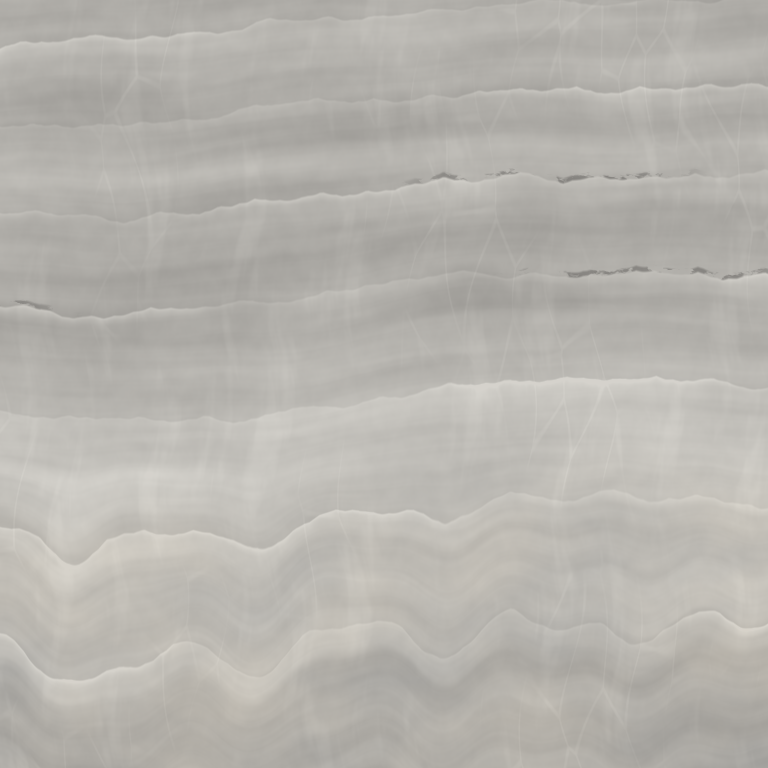
This texture is drawn by a WebGL 1 fragment shader. Its source:

```glsl
precision highp float;
// Grey onyx marble: nearly level strata, folded near the bottom, cut by pale
// crested veins and gritty dark seams. Strata and clouds are layered sines in a
// warped height; jagged veins and fine cracks come from cellular noise.
uniform vec2 u_resolution;

#define DEEP vec3(0.630, 0.621, 0.603)  // tone 0
#define PALE vec3(0.800, 0.791, 0.768)  // tone 1
#define WARMTH vec3(0.007, 0.0, -0.010) // beige tint of the folded layers
#define RISE 0.050                      // climb of the strata to the right
#define FOLD 0.024                      // height of the lower folds
#define JAG 0.016                       // roughness of the veins
#define STRATA 0.27
#define CLOUDS 0.22
#define CREST 0.48
#define HALO 0.20
#define SEAM 0.95
#define CRACKS 0.13

vec2 hash2(vec2 p) {
  vec2 q = vec2(dot(p, vec2(127.1, 311.7)), dot(p, vec2(269.5, 183.3)));
  return fract(sin(q) * 43758.5);
}

// Distances to the nearest and second nearest cell point.
vec2 cells(vec2 p) {
  vec2 cell = floor(p), f = fract(p), near = vec2(8.0);
  for (int j = -1; j <= 1; j++) {
    for (int i = -1; i <= 1; i++) {
      vec2 g = vec2(float(i), float(j));
      float d = length(g + hash2(cell + g) - f);
      near = d < near.x ? vec2(d, near.x) : vec2(near.x, min(near.y, d));
    }
  }
  return near;
}

// Rotated, bent sine layers, roughly -1 to 1.
float waves(vec2 p) {
  float sum = 0.0, amp = 0.5;
  for (int i = 0; i < 5; i++) {
    sum += amp * sin(p.x + 1.5 * sin(p.y * 0.7)) * cos(p.y + 1.3 * sin(p.x * 0.6));
    p = mat2(0.8, -0.6, 0.6, 0.8) * p * 1.8 + vec2(1.7, 4.1);
    amp *= 0.6;
  }
  return sum;
}

// Height measured along the bent layers.
float layerHeight(vec2 uv) {
  float x = uv.x;
  float folds = sin(27.0 * x - 4.9 + 2.0 * uv.y) * (1.0 - 0.6 * smoothstep(0.5, 0.75, x))
              + 0.45 * sin(49.0 * x + 2.0 - 5.0 * uv.y) + 0.6 * sin(9.0 * x + 3.5);
  float swell = 0.006 * sin(8.0 * x + 5.0 * uv.y) + 0.003 * sin(21.0 * x - 7.0 * uv.y);
  float low = 1.0 - smoothstep(0.2, 0.46, uv.y);
  return uv.y - RISE * smoothstep(0.15, 0.85, x) - swell - FOLD * low * folds;
}

// Broad light and dark zones from bottom to top.
float zoneTone(float h) {
  float tone = 0.27 + 0.40 * smoothstep(0.07, 0.16, h);
  tone += 0.15 * smoothstep(0.27, 0.36, h) - 0.57 * smoothstep(0.37, 0.57, h);
  tone += 0.22 * smoothstep(0.67, 0.73, h) * (1.0 - smoothstep(0.75, 0.83, h));
  return tone + 0.08 * smoothstep(0.8, 0.9, h);
}

// Tone change from all veins: crest and halo below, dark grit above.
float veinTone(vec2 uv, float h) {
  float tone = 0.0;
  float grit = smoothstep(-0.05, 0.3, waves(uv * vec2(75.0, 150.0)));
  for (int i = 0; i < 7; i++) {
    float n = float(i);
    float level = 0.95 - 0.135 * n + 0.05 * sin(n * 0.5236);
    float jag = cells(vec2(uv.x * 15.0, n * 7.3)).x - 0.45
              + 0.22 * cells(vec2(uv.x * 55.0, n * 3.7)).x;
    float d = h - level - JAG * jag;
    float run = sin(5.0 * uv.x + 2.3 * n + 1.0) + 0.5 * sin(14.0 * uv.x + 4.1 * n);
    float strength = 0.25 + 0.75 * smoothstep(-0.5, 0.8, run);
    float below = smoothstep(0.0025, -0.0015, d);
    float depth = min(d, 0.0);
    tone += below * strength * CREST * exp(depth / (0.002 + 0.004 * strength));
    tone += below * HALO * (0.5 + 0.5 * strength) * exp(depth / 0.022);
    // A faint shadow keeps the upper edge crisp.
    tone -= 0.10 * (1.0 - below) * exp(-max(d, 0.0) / 0.012);
    // Broken dark seams belong to the two middle veins.
    float middle = step(1.5, n) * step(n, 3.5);
    float reach = smoothstep(0.1, 0.8, cos(6.6 * (uv.x - 0.85) + 0.9 * (3.0 - n)));
    float line = smoothstep(0.0055, 0.001, abs(d - 0.004));
    tone -= SEAM * middle * reach * line * grit;
  }
  return tone;
}

// Upright wisps and thin cracks, showing only in patches.
float crackTone(vec2 uv) {
  vec2 bent = uv + 0.008 * sin(uv.yx * vec2(23.0, 31.0));
  vec2 c = cells(bent * vec2(22.0, 7.0));
  float patches = smoothstep(0.0, 0.5, waves(uv * vec2(9.0, 7.0) + 3.0));
  float wisps = smoothstep(0.15, 0.7, waves(bent * vec2(48.0, 9.0)));
  return CRACKS * (patches * smoothstep(0.07, 0.01, c.y - c.x) + wisps);
}

void main() {
  vec2 uv = gl_FragCoord.xy / u_resolution;
  float h = layerHeight(uv);
  float cloud = waves(uv * vec2(9.0, 15.0) + 1.0);
  float strata = waves(vec2(uv.x * 2.5 + 2.0, (h + 0.006 * cloud) * 46.0));

  float tone = zoneTone(h + 0.012 * cloud) + STRATA * strata + CLOUDS * cloud;
  tone += veinTone(uv, h) + crackTone(uv);
  tone += 0.06 * waves(uv * vec2(110.0, 85.0)); // fine mottling

  vec3 stone = mix(DEEP, PALE, clamp(tone, -1.0, 1.2));
  float beige = (1.0 - smoothstep(0.24, 0.4, h)) * (0.5 + cloud);
  gl_FragColor = vec4(stone + WARMTH * beige, 1.0);
}
```
